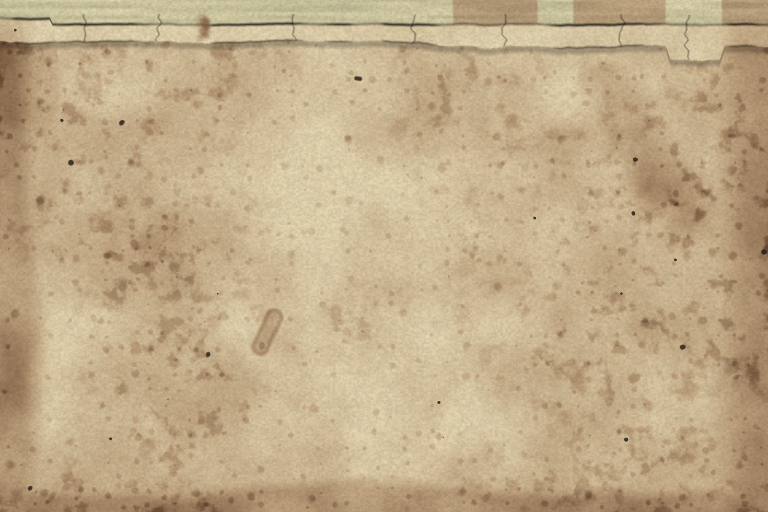
Reproduce this texture procedurally as a Shadertoy shader.

```glsl
float hash(vec2 p) {
    vec3 q = fract(p.xyx * 0.1031);
    q += dot(q, q.yzx + 33.33);
    return fract((q.x + q.y) * q.z);
}

float noise(vec2 p) {
    vec2 i = floor(p), f = fract(p);
    f = f * f * (3.0 - 2.0 * f);
    return mix(mix(hash(i), hash(i + vec2(1, 0)), f.x),
               mix(hash(i + vec2(0, 1)), hash(i + vec2(1, 1)), f.x), f.y);
}

float fbm(vec2 p) {
    float sum = 0.0, amp = 0.5;
    for (int i = 0; i < 5; i++) {
        sum += amp * noise(p);
        p = mat2(1.6, 1.2, -1.2, 1.6) * p + 17.3;
        amp *= 0.5;
    }
    return sum / 0.97;
}

float capsule(vec2 p, vec2 a, vec2 b) {
    vec2 ab = b - a;
    return length(p - a - ab * clamp(dot(p - a, ab) / dot(ab, ab), 0.0, 1.0));
}

// 1 inside the radius, fading to 0 across the softness
float inside(float d, float radius, float soft) {
    return 1.0 - smoothstep(radius - soft, radius + soft, d);
}

float span(float x, float a, float b, float soft) {
    return smoothstep(a - soft, a + soft, x) * inside(x, b, soft);
}

// Dark flecks and soft foxing dots, one candidate per grid cell
float flecks(vec2 p, float cells, float density, float size) {
    vec2 id = floor(p * cells);
    vec2 centre = 0.3 + 0.4 * vec2(hash(id + 3.1), hash(id + 57.7));
    float radius = size * (0.5 + hash(id + 91.3));
    float d = length(fract(p * cells) - centre) + 0.08 * (noise(p * cells * 7.0) - 0.5);
    return step(hash(id + 21.9), density) * inside(d, radius, radius * 0.5);
}

vec3 paperColor(float stain) {
    vec3 cream = vec3(0.855, 0.795, 0.655);
    vec3 tan_ = vec3(0.715, 0.605, 0.465);
    vec3 umber = vec3(0.49, 0.37, 0.265);
    return stain < 0.5 ? mix(cream, tan_, max(stain, 0.0) * 2.0)
                       : mix(tan_, umber, min(stain, 1.2) * 2.0 - 1.0);
}

void mainImage(out vec4 fragColor, in vec2 fragCoord) {
    vec2 p = fragCoord / iResolution.y;
    float width = iResolution.x / iResolution.y;
    float px = 1.0 / iResolution.y;
    float cloud = fbm(p * 3.2 + 4.0);
    float mottle = fbm(p * 11.0 + 31.0);
    float spots = fbm(p * 38.0 + 70.0);
    vec2 warped = p + 0.07 * (vec2(mottle, fbm(p * 11.0 + 83.0)) - 0.5);

    // Uneven ageing and clustered foxing
    float stain = 0.19 + 0.6 * (cloud - 0.5) + 0.5 * (mottle - 0.5);
    stain += 0.32 * smoothstep(0.53, 0.75, spots) * smoothstep(0.35, 0.65, cloud);

    // Damp margins
    float wobble = 0.09 * (cloud - 0.5) + 0.035 * (mottle - 0.5);
    float left = inside(p.x + wobble, 0.06, 0.028);
    float right = inside(width - p.x + wobble, 0.085, 0.045);
    float bottom = inside(p.y + wobble, 0.045, 0.016);
    stain += 0.34 * max(max(left, right), bottom);
    stain += 0.12 * inside(min(min(p.x, width - p.x), p.y), 0.05, 0.09);
    stain += 0.18 * span(warped.x, -0.1, 0.1, 0.012) * span(p.y, 0.74, 1.0, 0.05);
    stain += 0.25 * inside(capsule(warped, vec2(0.02, 0.22), vec2(0.03, 0.35)), 0.035, 0.03);

    // Large blots
    float smear = capsule(warped, vec2(1.17, 0.83), vec2(1.33, 0.58));
    stain += (0.18 + 0.3 * spots) * inside(smear, 0.045, 0.035);
    stain += 0.24 * inside(capsule(warped, vec2(0.30, 0.51), vec2(0.34, 0.56)), 0.025, 0.03);
    stain += 0.20 * inside(length((warped - vec2(0.30, 0.755)) * vec2(0.7, 1.0)), 0.025, 0.025);
    float smudge = capsule(p + 0.012 * (mottle - 0.5), vec2(0.508, 0.322), vec2(0.535, 0.38));
    stain += 0.3 * inside(smudge, 0.018, 0.005) + 0.2 * inside(abs(smudge - 0.014), 0.004, 0.003);

    stain += 0.28 * flecks(p, 17.0, 0.35, 0.10);
    stain += 0.25 * flecks(p + 5.0, 36.0, 0.25, 0.15);
    vec3 color = paperColor(stain);

    // Torn strip and binding band along the top
    float ragged = 0.012 * (fbm(vec2(p.x * 22.0, 3.0)) - 0.5);
    float tear = 0.918 - 0.009 * smoothstep(0.8, 0.9, p.x) + ragged
               - 0.025 * span(p.x, 1.305, 1.41, 0.006);
    float seam = 0.952 + 0.012 * inside(p.x, 0.1, 0.004) + 0.5 * ragged;
    float strip = smoothstep(tear - px, tear + px, p.y);
    float band = smoothstep(seam - px, seam + px, p.y);
    float patches = max(span(p.x, 0.885, 1.05, 0.003),
                    max(span(p.x, 1.12, 1.30, 0.003), span(p.x, 1.41, 1.6, 0.003)));
    vec3 stripColor = paperColor(0.04 + 0.5 * (mottle - 0.5) + 0.3 * right + 0.25 * left);
    vec3 bandColor = mix(vec3(0.80, 0.77, 0.62), paperColor(0.55), 0.85 * patches);
    bandColor *= 0.95 + 0.14 * (noise(p * vec2(9.0, 150.0)) - 0.3);
    color *= 1.0 - 0.22 * span(p.y, tear - 0.012, tear, 0.006);
    color = mix(color, stripColor, strip);
    color = mix(color, bandColor, band);

    // Torn outline, dark seam, vertical cracks and rust
    float broken = smoothstep(0.3, 0.6, noise(vec2(p.x * 18.0, 8.0)));
    color *= 1.0 - 0.5 * broken * inside(abs(p.y - tear), 0.0015, 0.0015 + px);
    color *= 1.0 - (0.35 + 0.4 * broken) * inside(abs(p.y - seam), 0.0022, 0.0015 + px);
    for (float i = 0.0; i < 7.0; i++) {
        float x = width * (i + 0.2 + 0.6 * hash(vec2(i, 6.0))) / 7.0;
        float crack = abs(p.x - x - 0.012 * (noise(vec2(p.y * 90.0, i)) - 0.5));
        color *= 1.0 - 0.45 * strip * inside(crack, 0.001, 0.001 + px) * step(p.y, seam + 0.02);
    }
    float rust = inside(length((warped - vec2(0.39, 0.94)) * vec2(1.4, 1.0)), 0.018, 0.016);
    color = mix(color, vec3(0.43, 0.27, 0.16), 0.7 * rust);

    // Small ink specks
    float ink = flecks(p + 9.0, 11.0, 0.14, 0.03);
    ink = max(ink, inside(capsule(p, vec2(0.696, 0.847), vec2(0.703, 0.846)), 0.004, 0.002));
    color = mix(color, vec3(0.16, 0.12, 0.09), 0.85 * ink);

    // Woven fibre grain
    float grain = noise(p * vec2(190.0, 240.0)) + noise(p * 340.0 + 50.0) - 1.0;
    color *= 1.0 + 0.075 * grain;
    fragColor = vec4(color, 1.0);
}
```
